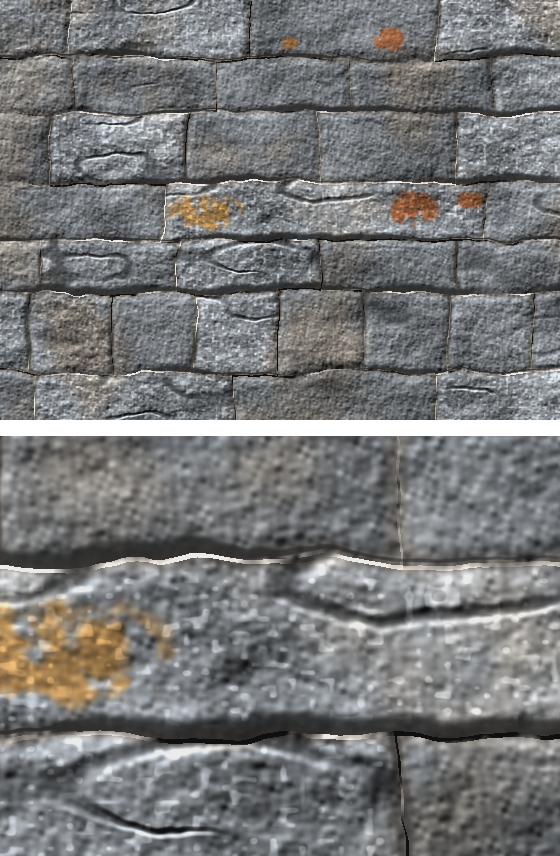
Top: the whole. Bottom: its middle third, enlarged.
Reproduce this texture procedurally as a Shadertoy shader.

```glsl
// Weathered grey rubble wall: seven uneven courses, dark crevices, rust stains, embossed grain.
#define ASPECT 1.3333   // wall width over wall height
#define WARP 0.034      // wobble of the stone outlines
#define GAP 0.006       // half width of the mortar joints
#define CORNER 0.016    // rounding of the stones
#define EMBOSS 1.25     // strength of the relief lighting
#define GRAIN 0.26      // height of the fine surface grain
#define LIGHT_STEP vec2(-0.0022, 0.0036)
#define COOL vec3(0.97, 1.005, 1.04)
#define WARM vec3(1.05, 1.0, 0.94)
#define OCHRE vec3(0.66, 0.47, 0.22)
#define RUST vec3(0.62, 0.33, 0.16)

// Course edges from the bottom up, then stone width and first joint of each course
const float EDGE[8] = float[8](-0.05, 0.115, 0.305, 0.425, 0.567, 0.73, 0.862, 1.03);
const float WIDTH[7] = float[7](0.36, 0.15, 0.25, 0.58, 0.24, 0.25, 0.33);
const float FIRST[7] = float[7](0.06, 0.05, 0.07, 0.29, 0.09, 0.13, 0.12);
// Stains: centre and radii
const vec4 STAIN[5] = vec4[5](vec4(0.49, 0.495, 0.11, 0.055), vec4(0.98, 0.50, 0.075, 0.055),
    vec4(1.12, 0.525, 0.045, 0.025), vec4(0.93, 0.905, 0.05, 0.035), vec4(0.69, 0.895, 0.03, 0.02));

float hash(vec2 p) {
    vec3 q = fract(p.xyx * 0.1031);
    q += dot(q, q.yzx + 33.33);
    return fract((q.x + q.y) * q.z);
}

float noise(vec2 p) {
    vec2 i = floor(p), f = fract(p);
    f = f * f * (3.0 - 2.0 * f);
    return mix(mix(hash(i), hash(i + vec2(1, 0)), f.x),
               mix(hash(i + vec2(0, 1)), hash(i + vec2(1, 1)), f.x), f.y);
}

float fbm(vec2 p) {
    float sum = 0.0, amp = 0.5;
    for (int i = 0; i < 4; i++) {
        sum += amp * noise(p);
        p = mat2(1.6, 1.2, -1.2, 1.6) * p + 17.3;
        amp *= 0.5;
    }
    return sum / 0.9375;
}

// Outline distance, height above the stone's lower edge, end distance, random id
vec4 stoneAt(vec2 p) {
    vec2 w = p + WARP * (vec2(fbm(p * 8.0 + 5.0), fbm(p * 10.0 + 31.0)) - 0.5);
    int row = 0;
    for (int i = 1; i < 7; i++) if (w.y > EDGE[i]) row = i;
    float u = (w.x / ASPECT - FIRST[row]) / WIDTH[row];
    vec2 size = vec2(WIDTH[row] * ASPECT, EDGE[row + 1] - EDGE[row]);
    vec2 local = vec2(fract(u) * size.x, w.y - EDGE[row]) - 0.5 * size;
    vec2 q = abs(local) - 0.5 * size + GAP + CORNER;
    float d = length(max(q, 0.0)) + min(max(q.x, q.y), 0.0) - CORNER;
    return vec4(d, local.y + 0.5 * size.y - GAP, 0.5 * size.x - abs(local.x),
                hash(vec2(floor(u) + 20.0, float(row) * 7.0 + 3.0)));
}

// Broken horizontal ledges across the rougher stones
float ledge(vec2 p, float id) {
    vec2 q = p + 0.03 * fbm(p * 14.0);
    float line = abs(noise(q * vec2(6.0, 17.0) + id * 40.0) - 0.5);
    float broken = smoothstep(0.42, 0.65, noise(p * vec2(9.0, 13.0) + id * 70.0));
    return smoothstep(0.085, 0.01, line) * broken * smoothstep(0.1, 0.5, id);
}

float relief(vec2 p) {
    vec4 s = stoneAt(p);
    float dome = 0.42 * smoothstep(0.008, -0.016, s.x);
    float rock = fbm(p * vec2(16.0, 26.0) + s.w * 9.0) * mix(0.6, 1.5, s.w);
    vec2 slant = vec2(p.x + 0.35 * p.y, p.y - 0.25 * p.x);
    float grain = noise(slant * vec2(125.0, 75.0)) + 0.6 * noise(slant * 190.0);
    return dome + rock + GRAIN * grain - 0.4 * ledge(p, s.w);
}

void mainImage(out vec4 fragColor, in vec2 fragCoord) {
    vec2 p = fragCoord / iResolution.xy * vec2(ASPECT, 1.0);
    vec4 s = stoneAt(p);
    float onStone = smoothstep(0.004, -0.006, s.x);

    // Base tone, mottling and directional light
    float tone = mix(0.41, 0.465 + 0.07 * (s.w - 0.5), onStone);
    tone += 0.36 * (fbm(p * 11.0 + 60.0) - 0.5);
    tone += EMBOSS * (relief(p) - relief(p + LIGHT_STEP));
    float fleck = smoothstep(0.62, 0.9, noise(p * vec2(130.0, 165.0)));
    tone += 0.22 * fleck * onStone * smoothstep(0.2, 0.9, s.w);

    // Deep shadow below each stone, thinner at its ends, and inside ledges
    float depth = 0.002 + 0.016 * smoothstep(0.25, 0.8, noise(p * vec2(7.0, 9.0) + 12.0));
    float under = smoothstep(depth, depth * 0.35, abs(s.y + 0.002));
    under *= smoothstep(0.2, 0.55, noise(p * vec2(5.0, 8.0) + 80.0));
    float side = smoothstep(0.008, 0.002, s.z) * smoothstep(0.35, 0.7, noise(p * 11.0 + 45.0));
    float shade = max(max(0.85 * under, 0.6 * side), 0.55 * ledge(p, s.w));
    tone = mix(tone, 0.17, shade);

    // Cool stones, warmer mortar and warm patches
    float warmth = smoothstep(0.45, 0.75, fbm(p * 5.0 + 23.0));
    vec3 color = tone * mix(COOL, WARM, mix(0.75, warmth, onStone));

    // Speckled rust
    float stain = 0.0;
    for (int i = 0; i < 5; i++)
        stain = max(stain, 1.0 - length((p - STAIN[i].xy) / STAIN[i].zw));
    float speckle = smoothstep(0.38, 0.66, fbm(p * 38.0 + 8.0) + 0.35 * stain - 0.06);
    float rust = smoothstep(0.0, 0.35, stain) * speckle * onStone * (1.0 - shade);
    vec3 pigment = mix(OCHRE, RUST, smoothstep(0.55, 0.85, p.x));
    color = mix(color, pigment * (0.3 + 1.4 * tone), 0.75 * rust);

    fragColor = vec4(clamp(color, 0.06, 0.92), 1.0);
}
```
